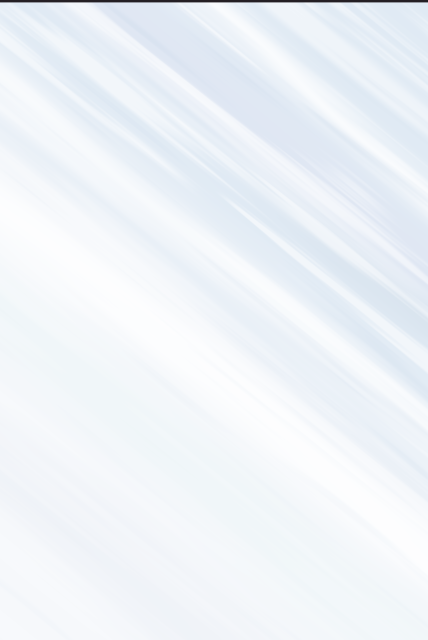
A WebGL 1 fragment shader for this background:

```glsl
precision highp float;
// Pale diagonal brush strokes in white, ice blue and lavender.
// Soft colour bands run across the slope; noise stretched along the slope
// frays their edges and lays fine light and dark bristle streaks on top.

uniform vec2 u_resolution;

const float SLOPE = 0.68;  // downward angle of the strokes, in radians

const vec3 PAPER = vec3(0.962, 0.971, 0.984);
const vec3 WHITE = vec3(0.993, 0.995, 0.998);
const vec3 HAZE = vec3(0.936, 0.949, 0.970);
const vec3 AQUA = vec3(0.938, 0.964, 0.974);
const vec3 ICE = vec3(0.880, 0.919, 0.957);
const vec3 LAVENDER = vec3(0.876, 0.904, 0.953);
const vec3 STEEL = vec3(0.850, 0.893, 0.934);
const vec3 SHADE = vec3(0.790, 0.850, 0.915);
const vec3 INK = vec3(0.140, 0.120, 0.140);

float hash(vec2 p) {
  return fract(sin(dot(p, vec2(127.1, 311.7))) * 43758.5453);
}

float noise(vec2 p) {
  vec2 cell = floor(p);
  vec2 f = fract(p);
  f = f * f * (3.0 - 2.0 * f);
  float low = mix(hash(cell), hash(cell + vec2(1.0, 0.0)), f.x);
  float high = mix(hash(cell + vec2(0.0, 1.0)), hash(cell + vec2(1.0, 1.0)), f.x);
  return mix(low, high, f.y);
}

// Layered noise, long along x and narrow across y.
float bristles(vec2 p, vec2 frequency) {
  float sum = 0.0;
  float weight = 0.5;
  for (int i = 0; i < 4; i++) {
    sum += weight * noise(p * frequency + 17.3 * float(i));
    frequency *= vec2(1.6, 2.0);
    weight *= 0.55;
  }
  return sum;
}

// Soft ridge of the given half width.
float band(float d, float centre, float width) {
  float t = (d - centre) / width;
  return exp(-t * t);
}

vec3 bandColour(float d, float along) {
  vec3 colour = PAPER;
  colour = mix(colour, HAZE, 0.9 * band(d, 0.20, 0.06));
  colour = mix(colour, AQUA, 0.9 * band(d, 0.395, 0.06));
  colour = mix(colour, ICE, smoothstep(0.55, 0.79, d));
  colour = mix(colour, LAVENDER, 0.9 * band(d, 0.885, 0.05));
  colour = mix(colour, STEEL, 0.8 * band(d, 0.815, 0.035) * smoothstep(-0.25, 0.15, along));
  colour = mix(colour, ICE, 0.45 * band(d, 0.628, 0.014));
  colour = mix(colour, WHITE, 0.95 * band(d, 0.525, 0.040));
  colour = mix(colour, WHITE, 0.70 * band(d, 0.678, 0.024));
  colour = mix(colour, WHITE, 0.85 * band(d, 0.968, 0.020));
  return colour;
}

void main() {
  vec2 p = gl_FragCoord.xy / u_resolution.y;

  // Stroke space: x along the slope, y across it.
  float c = cos(SLOPE);
  float s = sin(SLOPE);
  vec2 stroke = vec2(p.x * c - p.y * s, p.x * s + p.y * c);

  // Slight bending and frayed band edges.
  float bend = noise(stroke * vec2(2.2, 7.0) + 4.0) - 0.5;
  float fray = bristles(stroke + 9.0, vec2(3.0, 26.0)) - 0.46;
  float across = stroke.y + 0.030 * bend + 0.050 * fray;
  vec3 colour = bandColour(across, stroke.x);

  // Bristle streaks, stronger in the blue upper part.
  float strength = mix(0.30, 1.0, smoothstep(0.42, 0.75, stroke.y));
  float broad = bristles(stroke + 2.0, vec2(1.7, 18.0));
  float fine = bristles(stroke + 5.0, vec2(2.6, 42.0));
  colour = mix(colour, WHITE, 0.50 * strength * smoothstep(0.48, 0.72, broad));
  colour = mix(colour, WHITE, 0.60 * strength * smoothstep(0.54, 0.74, fine));
  colour = mix(colour, SHADE, 0.28 * strength * smoothstep(0.42, 0.20, fine));

  // Thin dark rule along the top edge.
  float rule = smoothstep(0.9950, 0.9975, p.y);
  colour = mix(colour, INK, rule);

  gl_FragColor = vec4(colour, 1.0);
}
```
